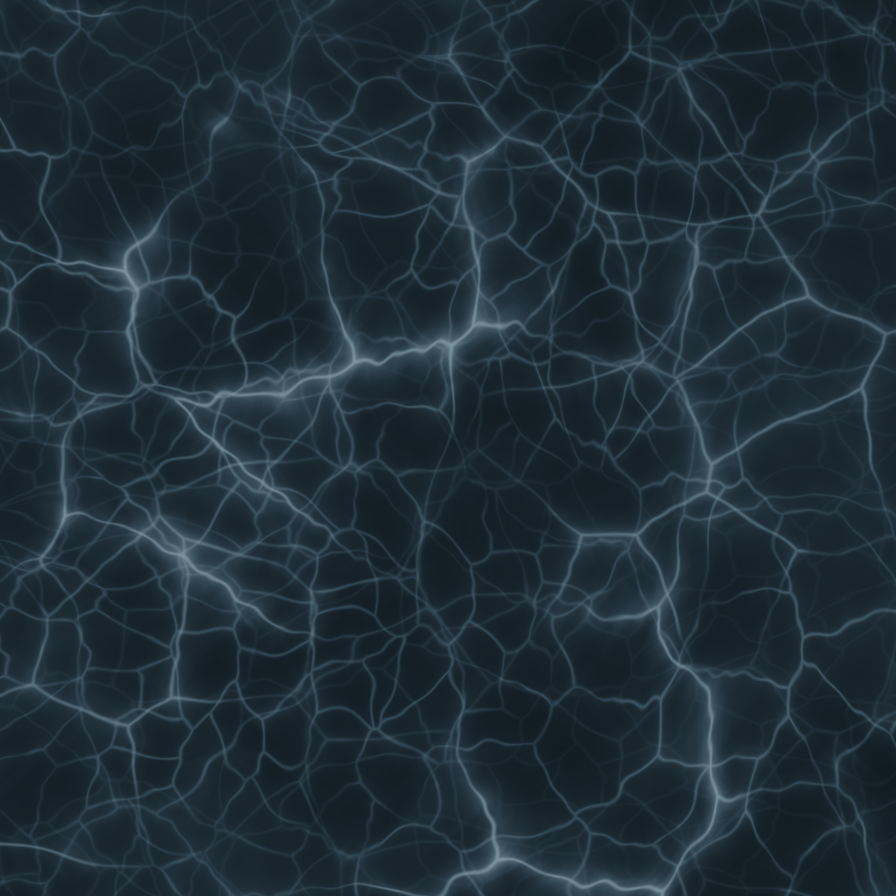
Write a WebGL 2 fragment shader that draws this texture.

```glsl
#version 300 es
precision highp float;
// Glowing branching filaments over a dark blue-grey haze.
// Several scales of cellular noise give the filaments as cell borders, bent by
// layered sine shears; folded sines shape the haze and vary the brightness.

uniform vec2 u_resolution;
out vec4 fragColor;

const int LAYERS = 4;
const vec3 DEEP = vec3(0.058, 0.096, 0.118);
const vec3 MIST = vec3(0.180, 0.262, 0.312);
const vec3 SPARK = vec3(0.520, 0.620, 0.660);

vec2 hash2(vec2 cell) {
    vec3 h = fract(cell.xyx * vec3(0.1031, 0.1030, 0.0973));
    h += dot(h, h.yzx + 33.33);
    return fract((h.xx + h.yz) * h.zy);
}

mat2 rotation(float angle) {
    float c = cos(angle), s = sin(angle);
    return mat2(c, s, -s, c);
}

// Folded, rotated sines: a cloudy value of roughly -1 to 1
float clouds(vec2 p, float seed) {
    float sum = 0.0, amp = 0.6;
    p += seed * vec2(3.7, 5.3);
    for (int i = 0; i < 6; i++) {
        p += 0.7 * sin(p.yx * 1.3 + seed);
        sum += amp * sin(p.x) * sin(p.y + 1.0);
        p = rotation(1.1) * p * 1.8 + 2.3;
        amp *= 0.58;
    }
    return sum * 1.3;
}

// Bends space with shear waves of rising frequency
vec2 wander(vec2 p, float slope, float seed) {
    float freq = 9.0;
    for (int i = 0; i < 7; i++) {
        float angle = float(i) * 2.4 + seed;
        vec2 dir = vec2(cos(angle), sin(angle));
        p += vec2(-dir.y, dir.x) * sin(dot(p, dir) * freq + seed * 4.1) * slope / freq;
        freq *= 1.7;
    }
    return p;
}

// Distances to the closest and second closest cell borders
vec2 cellBorders(vec2 p) {
    vec2 base = floor(p), f = p - base;
    vec2 nearCell = vec2(0.0), nearest = vec2(0.0);
    float best = 1e3;
    for (int y = -1; y <= 1; y++)
    for (int x = -1; x <= 1; x++) {
        vec2 cell = vec2(x, y);
        vec2 r = cell + hash2(base + cell) - f;
        float d = dot(r, r);
        if (d < best) { best = d; nearCell = cell; nearest = r; }
    }
    vec2 border = vec2(1e3);
    for (int y = -2; y <= 2; y++)
    for (int x = -2; x <= 2; x++) {
        vec2 cell = nearCell + vec2(x, y);
        vec2 r = cell + hash2(base + cell) - f;
        vec2 gap = r - nearest;
        if (dot(gap, gap) < 1e-5) continue;
        float d = dot(0.5 * (r + nearest), normalize(gap));
        border = d < border.x ? vec2(d, border.x) : vec2(border.x, min(border.y, d));
    }
    return border;
}

// Light of one filament: sharp core, soft halo and a flare at the forks
float filament(vec2 border, float coreWidth, float halo, float wisps) {
    float core = exp(-pow(border.x / coreWidth, 2.0));
    float glow = 0.36 * exp(-border.x / 0.011) + 0.10 * exp(-border.x / 0.035);
    float flare = 0.9 * exp(-(border.x + border.y) / 0.011);
    return core + halo * wisps * (glow + flare);
}

vec3 tint(float light) {
    vec3 low = mix(DEEP, MIST, min(light / 0.3, 1.0));
    return mix(low, SPARK, clamp((light - 0.3) / 0.7, 0.0, 1.0));
}

void main() {
    float side = min(u_resolution.x, u_resolution.y);
    vec2 uv = gl_FragCoord.xy / side;
    float coreWidth = max(0.0019, 0.8 / side);

    // Haze
    float wisps = 1.0 + 0.6 * clouds(uv * 16.0, 2.0);
    float light = max(0.042 + 0.042 * clouds(uv * 6.0, 5.0), 0.008);

    // Filaments, from broad bright strands to fine faint threads
    float scale = 4.0;
    for (int i = 0; i < LAYERS; i++) {
        float seed = float(i) * 1.7 + 0.6;
        float weight = 1.0 / (1.0 + 0.7 * float(i));
        float slope = i == 1 ? 0.14 : 0.30;
        vec2 p = wander(uv, slope, seed) + seed * 7.0;
        float mask = smoothstep(-0.45, 0.85, clouds(uv * 5.0, seed + 9.0));
        float strength = (0.13 + 0.85 * mask * mask) * weight;
        vec2 border = cellBorders(p * scale) / scale;
        light += strength * filament(border, coreWidth, weight, max(wisps, 0.2));
        scale *= 1.55;
    }

    fragColor = vec4(tint(1.0 - exp(-light)), 1.0);
}
```
